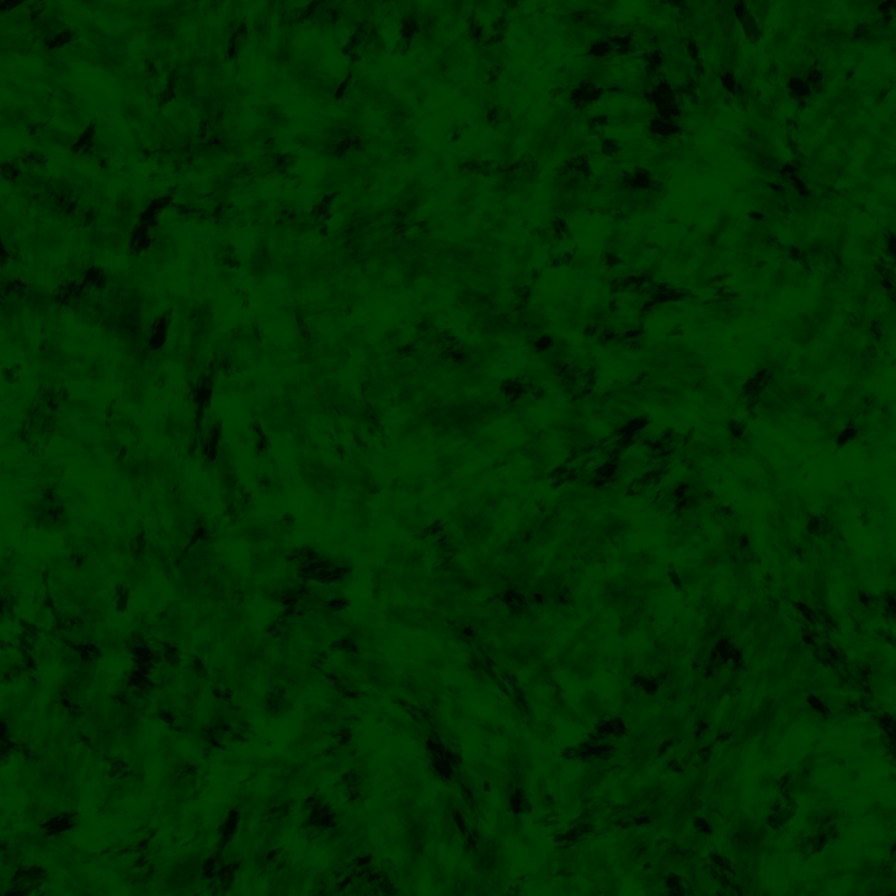
Give the GLSL for this texture, as a three.js fragment shader.

```glsl
// Draws a dark green, mottled, brushed surface with ragged near-black flecks.
varying vec2 vUv;

const float TAU = 6.2831853;
const float BASE_GREEN = 0.185;
const float BRIGHTEST_GREEN = 0.230;
const float DARKEST_GREEN = 0.04;
const float FLECK_DEPTH = 0.12;
const float LOCAL_PERIOD = 512.0;

// Hashes without sine
float hash(vec2 p, float seed) {
  vec3 q = fract(vec3(p.xyx + seed * 7.31) * vec3(0.1031, 0.1030, 0.0973));
  q += dot(q, q.yzx + 33.33);
  return fract((q.x + q.y) * q.z);
}

vec2 hash2(vec2 p, float seed) {
  return vec2(hash(p, seed), hash(p, seed + 5.7));
}

// Value noise that wraps after a whole number of cells
float wrapNoise(vec2 p, float period, float seed) {
  vec2 cell = floor(p);
  vec2 f = p - cell;
  vec2 u = f * f * f * (f * (f * 6.0 - 15.0) + 10.0);
  vec2 lo = mod(cell, period);
  vec2 hi = mod(cell + 1.0, period);
  float bottom = mix(hash(lo, seed), hash(vec2(hi.x, lo.y), seed), u.x);
  float top = mix(hash(vec2(lo.x, hi.y), seed), hash(hi, seed), u.x);
  return mix(bottom, top, u.y);
}

// Layered noise, centred on zero
float fbm(vec2 p, float period, float seed) {
  float sum = 0.0;
  float amplitude = 0.5;
  for (int i = 0; i < 4; i++) {
    sum += amplitude * (wrapNoise(p, period, seed + float(i)) - 0.5);
    p *= 2.0;
    period *= 2.0;
    amplitude *= 0.6;
  }
  return sum;
}

vec2 rotate(vec2 p, float angle) {
  float c = cos(angle);
  float s = sin(angle);
  return vec2(c * p.x - s * p.y, s * p.x + c * p.y);
}

// Overlapping patches of stretched noise, each brushed in its own direction;
// grain is the noise frequency along and across the brush, per patch
float brushed(vec2 uv, float patches, vec2 grain, float seed) {
  vec2 p = uv * patches;
  float sum = 0.0;
  float power = 0.0001;
  for (int y = -1; y <= 1; y++) {
    for (int x = -1; x <= 1; x++) {
      vec2 cell = floor(p) + vec2(float(x), float(y));
      vec2 id = mod(cell, patches);
      vec2 offset = p - cell - mix(vec2(0.2), vec2(0.8), hash2(id, seed));
      float weight = max(0.0, 1.0 - dot(offset, offset) / 1.44);
      weight *= weight;
      float angle = TAU * hash(id, seed + 11.0);
      vec2 local = rotate(offset, angle) * grain;
      local += 60.0 + 100.0 * hash2(id, seed + 17.0);
      sum += weight * fbm(local, LOCAL_PERIOD, seed);
      power += weight * weight;
    }
  }
  return sum / sqrt(power);
}

// Minimum with a rounded corner of width k
float softMin(float a, float b, float k) {
  float h = max(k - abs(a - b), 0.0) / k;
  return min(a, b) - h * h * k * 0.25;
}

void main() {
  // Broad clouds, medium brush marks and thin creases
  float clouds = fbm(vUv * 9.0, 9.0, 1.0);
  float marks = brushed(vUv, 6.0, vec2(2.6, 5.5), 23.0);
  float creases = brushed(vUv, 9.0, vec2(1.9, 8.0), 41.0);
  float mottle = fbm(vUv * 48.0, 48.0, 3.0);

  float green = BASE_GREEN + 0.06 * clouds + 0.14 * marks
              + 0.10 * creases + 0.075 * mottle;
  green = softMin(green, BRIGHTEST_GREEN, 0.03);

  // Ragged dark flecks with soft rims, gathered in the darker areas
  float fleckField = brushed(vUv, 7.0, vec2(3.2, 6.4), 67.0)
                   - 0.15 * clouds - 0.25 * marks + 0.2 * mottle;
  green -= FLECK_DEPTH * smoothstep(0.08, 0.40, fleckField);

  gl_FragColor = vec4(0.0, max(green, DARKEST_GREEN), 0.0, 1.0);
}
```
